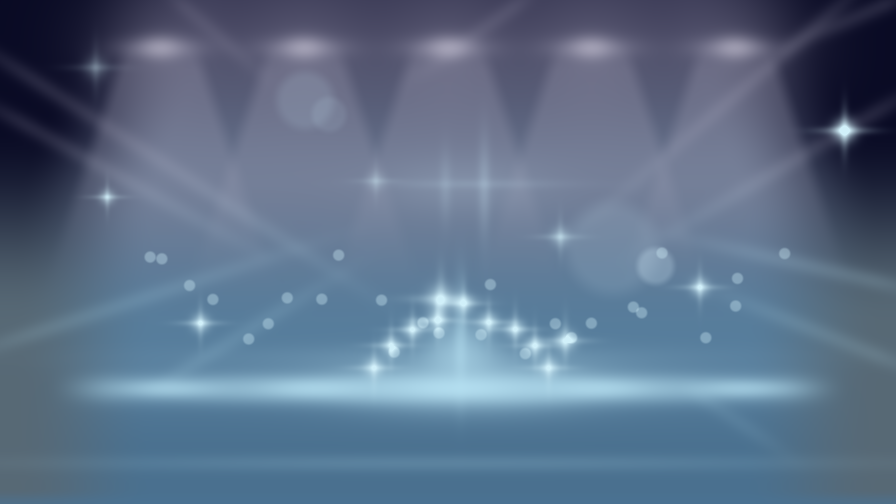
A WebGL 2 fragment shader for this background:

```glsl
#version 300 es
precision highp float;
// Misty blue stage with five spotlights, crossing beams, a glowing floor line and sparkles.
uniform vec2 u_resolution;
out vec4 fragColor;

#define MID 0.889
#define LAMPS 5
#define LAMP_Y 0.905
#define FLOOR_Y 0.229
#define DOTS 26
#define SPARKS 9
#define MIST vec3(0.74, 0.73, 0.81)
#define ICE vec3(0.77, 0.94, 1.0)

// Sine-free hash giving two values in 0..1
vec2 hash2(float n) {
    vec3 q = fract(vec3(n) * vec3(0.1031, 0.1030, 0.0973));
    q += dot(q, q.yzx + 33.33);
    return fract((q.xx + q.yz) * q.zy);
}

// Soft ellipse
float glow(vec2 p, float x, float y, float rx, float ry) {
    vec2 q = (p - vec2(x, y)) / vec2(rx, ry);
    return exp(-dot(q, q));
}

// Feathered disc
float disc(vec2 p, float x, float y, float r) {
    return 1.0 - smoothstep(0.75 * r, 1.25 * r, length(p - vec2(x, y)));
}

// Round core with crossed rays
float star(vec2 p, float x, float y, float s) {
    return glow(p, x, y, s, s) + 0.45 * glow(p, x, y, s * 2.6, s * 0.35)
         + 0.4 * glow(p, x, y, s * 0.35, s * 2.2);
}

// Ray from a to b that fades toward b
float beam(vec2 p, float ax, float ay, float bx, float by) {
    vec2 a = vec2(ax, ay), axis = vec2(bx, by) - a;
    float t = dot(p - a, axis) / dot(axis, axis);
    float d = length(p - a - axis * t) / 0.018;
    return exp(-d * d) * smoothstep(-0.15, 0.1, t) * (1.0 - smoothstep(0.35, 1.0, t));
}

vec3 addLight(vec3 base, vec3 light, float amount) {
    return mix(base, light, clamp(amount, 0.0, 1.0));
}

// Dark upper corners, grey sides, hazy blue middle
vec3 backdrop(vec2 p, float side) {
    vec3 edge = mix(vec3(0.34, 0.41, 0.46), vec3(0.035, 0.04, 0.14), smoothstep(0.36, 0.76, p.y));
    vec3 middle = mix(vec3(0.29, 0.44, 0.56), vec3(0.34, 0.49, 0.61), smoothstep(0.08, 0.3, p.y));
    middle = mix(middle, vec3(0.41, 0.46, 0.56), smoothstep(0.32, 0.66, p.y));
    middle = mix(middle, vec3(0.19, 0.19, 0.3), smoothstep(0.62, 0.98, p.y));
    float reach = 0.84 - 0.12 * smoothstep(0.55, 1.0, p.y);
    vec3 color = mix(middle, edge, smoothstep(reach - 0.26, reach + 0.02, side));
    return mix(color, vec3(0.29, 0.45, 0.58), 0.6 - 0.6 * smoothstep(0.0, 0.03, p.y));
}

// Lamp heads and their cones
vec3 spotlights(vec3 color, vec2 p) {
    for (int i = 0; i < LAMPS; i++) {
        float x = MID + (float(i) - 2.0) * 0.285;
        float drop = LAMP_Y - p.y, halfWidth = 0.07 + 0.33 * drop;
        float cone = 1.0 - smoothstep(halfWidth - 0.02, halfWidth + 0.02, abs(p.x - x));
        cone *= smoothstep(-0.02, 0.05, drop) * (1.0 - smoothstep(0.12, 0.52, drop));
        float head = 0.24 * glow(p, x, LAMP_Y, 0.15, 0.13) + 0.3 * glow(p, x, LAMP_Y, 0.085, 0.022);
        color = addLight(color, MIST, 0.2 * cone);
        color = addLight(color, MIST, head);
        color = addLight(color, vec3(0.9, 0.88, 0.93), 0.3 * glow(p, x, LAMP_Y, 0.04, 0.025));
    }
    return color;
}

// Crossing rays from both sides
float beams(vec2 p) {
    float sum = beam(p, 0.0, 0.884, 0.9, 0.31) + beam(p, 0.0, 0.78, 0.62, 0.44);
    sum += beam(p, 1.778, 0.8, 1.18, 0.45) + beam(p, 1.68, 1.0, 1.04, 0.45);
    sum += beam(p, 1.778, 1.0, 1.5, 0.88) + beam(p, 1.778, 0.433, 1.22, 0.56);
    sum += 0.8 * (beam(p, 1.778, 0.28, 1.3, 0.47) + beam(p, 0.0, 0.317, 0.82, 0.58));
    sum += 0.7 * (beam(p, 0.34, 0.25, 0.78, 0.52) + beam(p, 0.35, 1.0, 0.58, 0.8));
    return sum + 0.8 * beam(p, 1.04, 1.0, 0.76, 0.8) + 0.5 * beam(p, 1.38, 0.22, 1.62, 0.06);
}

// Floor line, hot spots, lower step and central burst
float stageGlow(vec2 p, float side) {
    float line = 0.55 * glow(p, MID, FLOOR_Y, 0.68, 0.026) + 0.28 * glow(p, MID, FLOOR_Y, 0.8, 0.028);
    float sum = line * (1.0 - smoothstep(0.66, 0.8, side));
    for (int i = 0; i < LAMPS; i++)
        sum += 0.5 * glow(p, 0.905 + (float(i) - 2.0) * 0.285, FLOOR_Y, 0.085, 0.015);
    sum += 0.55 * glow(p, 0.93, 0.237, 0.24, 0.052) + 0.13 * glow(p, MID, 0.081, 0.75, 0.017);
    sum += 0.1 * glow(p, MID, 0.29, 0.55, 0.025) + 0.6 * glow(p, 0.914, 0.306, 0.065, 0.055);
    return sum + 0.35 * glow(p, 0.914, 0.33, 0.012, 0.1);
}

// Scattered dots, an arc of sparks and outlying stars
float sparkles(vec2 p) {
    float sum = 0.0;
    for (int i = 0; i < DOTS; i++) {
        vec2 r = hash2(float(i) + 17.0);
        sum += 0.36 * disc(p, 0.26 + 0.05 * (float(i) + r.x), 0.29 + 0.21 * r.y, 0.011);
    }
    for (int i = 0; i < SPARKS; i++) {
        float a = 3.14159 * float(i) / float(SPARKS - 1);
        float r = 0.13 + 0.07 * hash2(float(i) + 5.0).x;
        sum += 0.6 * star(p, 0.92 + r * cos(a), 0.27 + 0.75 * r * sin(a), 0.018);
    }
    sum += 0.75 * star(p, 1.676, 0.741, 0.022) + 0.5 * star(p, 0.213, 0.609, 0.014);
    sum += 0.6 * (star(p, 0.398, 0.359, 0.017) + star(p, 1.389, 0.43, 0.017));
    sum += 0.25 * (star(p, 0.19, 0.866, 0.022) + star(p, 0.746, 0.641, 0.017));
    sum += 0.6 * (star(p, 0.875, 0.407, 0.026) + star(p, 1.122, 0.324, 0.02));
    return sum + 0.4 * star(p, 1.112, 0.53, 0.018);
}

// Large lens discs and the pale double flare
float lensLights(vec2 p) {
    float sum = 0.17 * disc(p, 0.606, 0.801, 0.056) + 0.13 * disc(p, 0.653, 0.773, 0.034);
    sum += 0.16 * disc(p, 1.215, 0.507, 0.09) + 0.34 * disc(p, 1.301, 0.472, 0.036);
    sum += 0.18 * glow(p, 0.92, 0.632, 0.16, 0.055) + 0.14 * glow(p, 0.95, 0.635, 0.18, 0.01);
    return sum + 0.25 * glow(p, 0.961, 0.63, 0.012, 0.1) + 0.16 * glow(p, 0.884, 0.63, 0.012, 0.07);
}

void main() {
    vec2 p = gl_FragCoord.xy / u_resolution.y;
    p.x += MID - 0.5 * u_resolution.x / u_resolution.y;
    float side = abs(p.x - MID);
    vec3 color = spotlights(backdrop(p, side), p);
    color = addLight(color, mix(ICE, MIST, smoothstep(0.4, 0.75, p.y)), 0.15 * beams(p));
    color = addLight(color, vec3(0.72, 0.82, 0.89), lensLights(p));
    color = addLight(color, ICE, 0.9 - 0.9 * exp(-1.3 * stageGlow(p, side)));
    color = addLight(color, vec3(0.82, 0.94, 0.98), sparkles(p));
    fragColor = vec4(color, 1.0);
}
```
